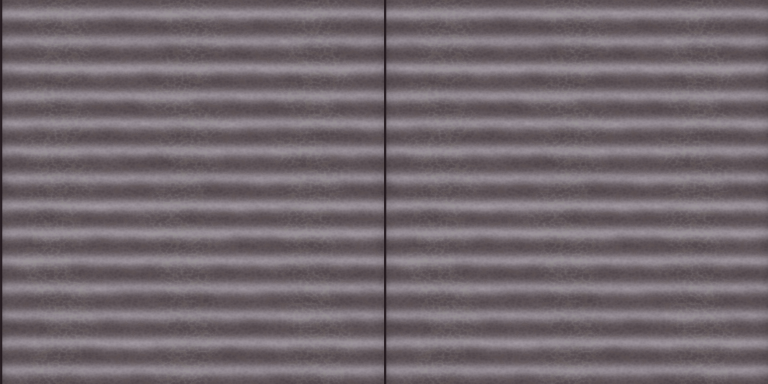
Reproduce this texture procedurally as a WebGL 2 fragment shader.

```glsl
#version 300 es
precision highp float;

uniform vec2 u_resolution;
out vec4 fragColor;

const float TAU = 6.2831853;
const float RIDGES = 14.0;          // corrugations over the height
const float SHEETS = 2.0;           // sheets over the width
const float SEAM_CENTER = 0.0032;   // in sheet widths
const float SEAM_HALF_WIDTH = 0.0029;
const float RIDGE_SKEW = 0.35;
const float RIDGE_WOBBLE = 0.035;
const float ROW_VARIATION = 0.035;
const float GRAIN = 0.085;
const float BLOTCH = 0.09;
const float PATCHES = 3.0;          // worn patches along one sheet
const float PATCH_CENTER = 0.15;
const float WEAR = 0.5;

const vec3 GROOVE = vec3(0.355, 0.313, 0.333);
const vec3 CREST = vec3(0.585, 0.550, 0.585);
const vec3 OXIDE = vec3(0.575, 0.570, 0.555);
const vec3 RUST = vec3(0.345, 0.295, 0.290);
const vec3 SEAM = vec3(0.13, 0.09, 0.11);

vec2 hash2(vec2 p) {
    vec3 q = fract(p.xyx * vec3(0.1031, 0.1030, 0.0973));
    q += dot(q, q.yzx + 33.33);
    return fract((q.xx + q.yz) * q.zy);
}

// Distance to the nearest cell point, wrapping at the sheet edges
float cellular(vec2 uv, vec2 count) {
    vec2 p = uv * count;
    vec2 cell = floor(p);
    float nearest = 2.0;
    for (int j = -1; j <= 1; j++) {
        for (int i = -1; i <= 1; i++) {
            vec2 id = cell + vec2(i, j);
            vec2 point = id + hash2(mod(id, count) + count.yx);
            nearest = min(nearest, distance(p, point));
        }
    }
    return nearest;
}

// Slow drift, periodic over the sheet
float drift(vec2 uv) {
    vec2 a = uv * TAU;
    return (sin(2.0 * a.x + 3.0 * a.y + 1.3) + sin(5.0 * a.x - 4.0 * a.y)
          + sin(3.0 * a.x + 9.0 * a.y + 2.1) + sin(11.0 * a.x + 6.0 * a.y + 4.0)) * 0.25;
}

// Corrugation brightness: 0 in the groove, 1 on the crest
float ridge(float y) {
    float a = TAU * (y * RIDGES - 0.5);
    float wave = 0.5 + 0.5 * cos(a + RIDGE_SKEW * sin(a));
    return pow(wave, 0.95);
}

void main() {
    vec2 canvas = gl_FragCoord.xy / u_resolution;
    vec2 uv = vec2(fract(canvas.x * SHEETS), canvas.y);
    float slow = drift(uv);

    // Grain at three sizes, stretched along the ridges
    float coarse = cellular(uv, vec2(17.0, 36.0)) - 0.45;
    float medium = cellular(uv, vec2(46.0, 72.0)) - 0.45;
    float fine = cellular(uv, vec2(110.0, 130.0)) - 0.45;
    float grain = 0.3 * coarse + 0.45 * medium + 0.5 * fine;

    // Ridges with a small variation from row to row
    float row = floor(uv.y * RIDGES);
    vec2 rowRandom = hash2(vec2(row, 7.0));
    float light = ridge(uv.y + RIDGE_WOBBLE * slow / RIDGES);
    vec3 color = mix(GROOVE, CREST, light);
    color += ROW_VARIATION * (rowRandom.x - 0.5) * light;
    color += 0.02 * slow + GRAIN * grain - BLOTCH * 0.4 * coarse;

    // Pale oxide flakes gathered in patches
    float along = uv.x - PATCH_CENTER + 0.04 * (rowRandom.y - 0.5);
    float area = 0.5 + 0.5 * cos(TAU * PATCHES * along);
    area = smoothstep(0.35, 1.0, area + 0.35 * slow);
    float flakes = smoothstep(-0.12, 0.3, grain - 0.3 * coarse);
    float oxide = area * flakes * (0.35 + 0.65 * light);
    color = mix(color, OXIDE, WEAR * oxide);

    // Brown specks in the grooves
    float specks = smoothstep(0.08, 0.35, medium + 0.4 * fine);
    color = mix(color, RUST, 0.4 * specks * (1.0 - light));

    // Dark seam at the left edge of each sheet, with a soft shadow
    float offset = abs(fract(uv.x - SEAM_CENTER + 0.5) - 0.5);
    float blur = SHEETS / u_resolution.x;
    float seam = 1.0 - smoothstep(-0.5 * blur, 0.5 * blur, offset - SEAM_HALF_WIDTH);
    color *= 1.0 - 0.12 * exp(-offset * 90.0);
    color = mix(color, SEAM, 0.92 * seam);

    fragColor = vec4(color, 1.0);
}
```
